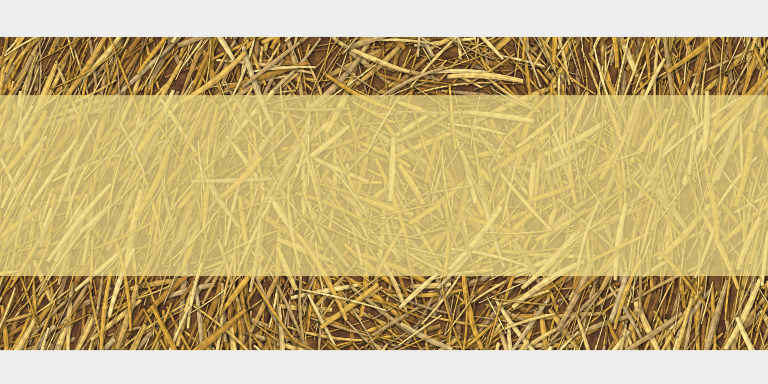
A Shadertoy shader for this texture:

```glsl
// A bed of tangled straw between two pale margins, with a translucent
// yellow band across it. Curved stalks are scattered on jittered grids,
// layered from dark to light, and follow a flow field with a loose swirl.

const int LAYERS = 18;
const vec3 MARGIN = vec3(0.932);
const vec3 SHADOW = vec3(0.32, 0.21, 0.16);
const vec3 BROWN = vec3(0.58, 0.41, 0.20);
const vec3 GOLD = vec3(0.80, 0.62, 0.24);
const vec3 PALE = vec3(0.93, 0.82, 0.53);
const vec3 DUSTY = vec3(0.69, 0.59, 0.44);
const vec3 VEIL = vec3(0.935, 0.86, 0.535);

vec3 hash3(vec3 p) {
    p = fract(p * vec3(0.1031, 0.1030, 0.0973));
    p += dot(p, p.yxz + 33.33);
    return fract((p.xxy + p.yxx) * p.zyx);
}

float valueNoise(vec2 p) {
    vec2 i = floor(p), f = fract(p);
    f = f * f * (3.0 - 2.0 * f);
    float a = hash3(vec3(i, 7.0)).x;
    float b = hash3(vec3(i + vec2(1, 0), 7.0)).x;
    float c = hash3(vec3(i + vec2(0, 1), 7.0)).x;
    float d = hash3(vec3(i + vec2(1, 1), 7.0)).x;
    return mix(mix(a, b, f.x), mix(c, d, f.x), f.y);
}

// How strongly the swirl acts around the middle of the bed.
float swirlAmount(vec2 d) {
    return 1.0 - smoothstep(0.2, 0.75, length(d * vec2(1.0, 0.8)));
}

// Stalk direction: upright at the sides, circling near the middle.
// Doubled angles let opposite directions blend as the same line.
float flowAngle(vec2 p, vec2 d) {
    d += 0.09 * sin(p.yx * vec2(13.0, 11.0) + 1.0);
    vec2 t = vec2(-d.y, d.x) / max(length(d), 0.01);
    vec2 swirl = vec2(t.x * t.x - t.y * t.y, 2.0 * t.x * t.y);
    float lean = 2.0 * mix(1.14, 1.36, smoothstep(0.5, 1.8, p.x));
    vec2 upright = vec2(cos(lean), sin(lean));
    vec2 v = mix(upright, swirl, 0.85 * swirlAmount(d));
    return 0.5 * atan(v.y, v.x);
}

// Position in a stalk's frame: x along its length, y across.
vec2 stalkFrame(vec2 d, float angle, float bend) {
    float c = cos(angle), s = sin(angle);
    vec2 q = vec2(c * d.x + s * d.y, c * d.y - s * d.x);
    q.y += bend * q.x * q.x;
    return q;
}

vec3 strawColor(float tone, float dust) {
    vec3 c = mix(SHADOW, BROWN, smoothstep(0.0, 0.35, tone));
    c = mix(c, GOLD, smoothstep(0.3, 0.65, tone));
    c = mix(c, PALE, smoothstep(0.6, 1.0, tone));
    return mix(c, DUSTY, 0.7 * smoothstep(0.65, 0.9, dust));
}

// Paint one stalk with a narrow shadow around it, ridges and a lit side.
vec3 paintStalk(vec3 col, vec2 q, float halfLen, float width, vec3 tint, float px) {
    float taper = width * max(1.0 - 0.35 * abs(q.x) / halfLen, 0.3);
    float along = abs(q.x) - halfLen;
    float edge = max(abs(q.y) - taper, along);
    float gap = max(abs(q.y + 0.0015) - taper, along);
    col *= 1.0 - 0.27 * (1.0 - smoothstep(0.0, 0.006, gap));
    float side = clamp(q.y / taper, -1.0, 1.0);
    float light = 1.05 + 0.12 * side - 0.16 * side * side;
    light += 0.07 * sin(side * 7.0 + q.x * 30.0);
    float cover = 1.0 - smoothstep(-0.6 * px, 0.6 * px, edge);
    return mix(col, tint * light, cover);
}

vec3 strawBed(vec2 p, float px) {
    vec3 col = mix(SHADOW, BROWN, 0.8 * valueNoise(p * 70.0));
    for (int k = 0; k < LAYERS; k++) {
        float layer = float(k);
        float height = layer / float(LAYERS - 1);
        float size = mix(0.10, 0.15, fract(layer * 0.618));
        vec2 shift = layer * vec2(0.37, 0.61);
        vec2 home = floor((p + shift) / size);
        for (int j = -1; j <= 1; j++)
        for (int i = -1; i <= 1; i++) {
            vec2 id = home + vec2(i, j);
            vec3 place = hash3(vec3(id, layer + 3.0));
            vec3 look = hash3(vec3(id + 41.0, layer + 29.0));
            vec2 center = (id + place.xy) * size - shift;
            vec2 fromSwirl = center - vec2(1.06, 0.47);
            float spread = place.z * 2.0 - 1.0;
            float wild = 0.25 + 0.7 * spread * spread + 0.5 * swirlAmount(fromSwirl);
            float angle = flowAngle(center, fromSwirl) + spread * wild;
            float halfLen = size * mix(0.45, 0.93, look.x);
            float width = mix(0.0018, 0.0088, look.y * look.y);
            vec2 q = stalkFrame(p - center, angle, (look.z - 0.5) * 1.8);
            float tone = 0.12 + 0.38 * height + 0.58 * fract(look.z * 13.7);
            vec3 tint = strawColor(tone, fract(look.x * 17.3));
            col = paintStalk(col, q, halfLen, width, tint, px);
        }
    }
    return col * (0.9 + 0.24 * valueNoise(p * 130.0));
}

// Smooth horizontal strip between two heights.
float strip(float y, float low, float high, float px) {
    return smoothstep(low - 0.5 * px, low + 0.5 * px, y)
         * (1.0 - smoothstep(high - 0.5 * px, high + 0.5 * px, y));
}

void mainImage(out vec4 fragColor, in vec2 fragCoord) {
    float px = 1.0 / iResolution.y;
    vec2 p = fragCoord * px;
    vec3 col = MARGIN;
    float bed = strip(p.y, 0.088, 0.904, px);
    if (bed > 0.0) {
        vec3 straw = strawBed(p, px);
        straw = mix(straw, VEIL, 0.72 * strip(p.y, 0.281, 0.752, px));
        col = mix(MARGIN, straw, bed);
    }
    fragColor = vec4(col, 1.0);
}
```
